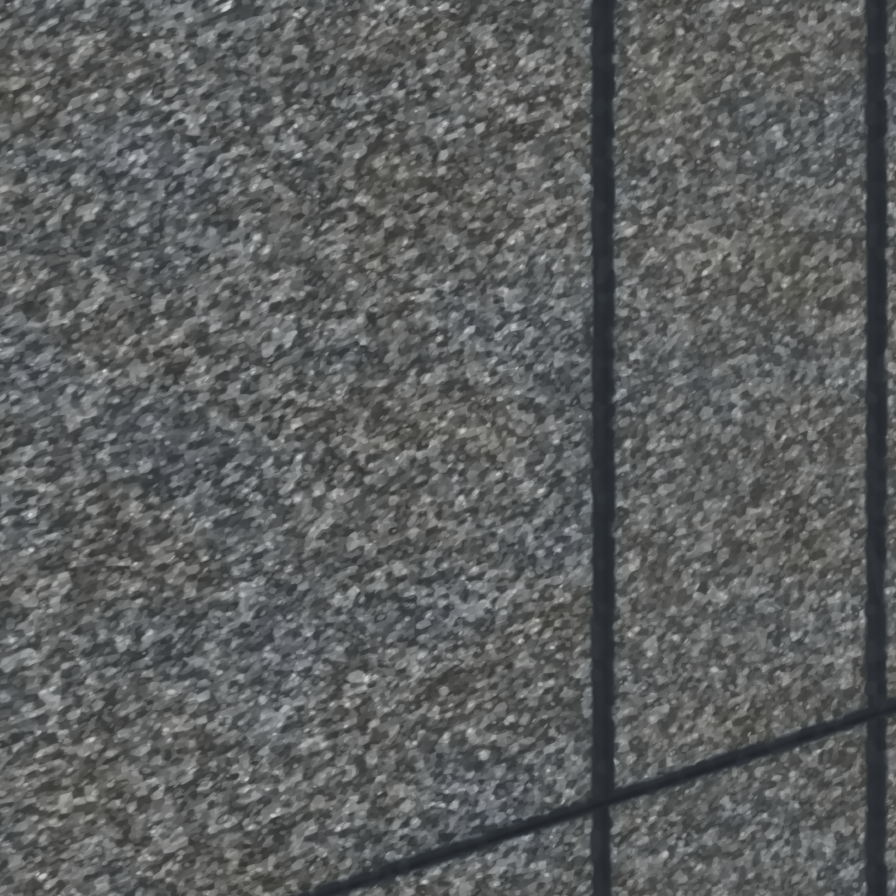
Reproduce this texture procedurally as a three.js fragment shader.

```glsl
varying vec2 vUv;

const vec3 STONE = vec3(0.368, 0.376, 0.376);
const vec3 WARM_TINT = vec3(0.012, 0.003, -0.016);
const vec3 GROOVE = vec3(0.178, 0.194, 0.212);
const vec3 GROOVE_CORE = vec3(0.135, 0.147, 0.162);

vec3 hash3(vec2 cell, float seed) {
  vec3 p = fract(vec3(cell.xyx + seed) * vec3(0.1031, 0.1030, 0.0973));
  p += dot(p, p.yxz + 33.33);
  return fract((p.xxy + p.yzz) * p.zyx);
}

// Layered sines for slow, cloudy variation, about -1 to 1
float clouds(vec2 p) {
  float sum = 0.0;
  float gain = 0.5;
  for (int i = 0; i < 4; i++) {
    sum += gain * sin(p.x + 1.7 * sin(p.y * 0.8)) * cos(p.y + 1.3 * sin(p.x * 0.7));
    p = mat2(1.2, 1.4, -1.4, 1.2) * p + 2.3;
    gain *= 0.65;
  }
  return sum;
}

// Soft cellular noise: every cell holds one grain of random tone
float grains(vec2 p, float seed, float sharpness) {
  vec2 cell = floor(p);
  float toneSum = 0.0;
  float weightSum = 0.0001;
  for (int y = -1; y <= 1; y++) {
    for (int x = -1; x <= 1; x++) {
      vec2 id = cell + vec2(float(x), float(y));
      vec3 rnd = hash3(id, seed);
      vec2 away = p - id - 0.1 - 0.8 * rnd.xy;
      float weight = exp(-sharpness * dot(away, away));
      toneSum += weight * rnd.z * rnd.z;
      weightSum += weight;
    }
  }
  return toneSum / weightSum;
}

// Scattered bright mineral flecks with soft rims
float flecks(vec2 p, float seed, float share) {
  vec2 cell = floor(p);
  float glow = 0.0;
  for (int y = -1; y <= 1; y++) {
    for (int x = -1; x <= 1; x++) {
      vec2 id = cell + vec2(float(x), float(y));
      vec3 rnd = hash3(id, seed);
      vec3 form = hash3(id, seed + 41.0);
      vec2 away = p - id - rnd.xy;
      away.y += (form.x - 0.5) * away.x;
      float radius = mix(0.22, 0.5, form.y);
      float spot = 1.0 - smoothstep(0.35 * radius, radius, length(away));
      glow = max(glow, spot * step(1.0 - share, rnd.z) * mix(0.4, 1.0, form.z));
    }
  }
  return glow;
}

// Coverage of a band around a line, given the distance to it
float band(float dist, float halfWidth, float blur) {
  return 1.0 - smoothstep(halfWidth - blur, halfWidth + blur, abs(dist));
}

// Slanted, foreshortened plane in which the grains lie
vec2 grainPlane(vec2 uv) {
  vec2 p = vec2(uv.x + 0.22 * uv.x * uv.x, uv.y - 0.34 * uv.x);
  p.y += 0.0035 * clouds(uv * 22.0);
  p.x += 0.003 * clouds(uv * 19.0 + 5.0);
  return p;
}

vec3 stone(vec2 uv, vec2 p) {
  float coarse = grains(p * vec2(74.0, 122.0), 7.0, 9.0) - 0.33;
  float fine = grains(p * vec2(135.0, 205.0), 19.0, 8.0) - 0.33;
  float bright = flecks(p * vec2(62.0, 98.0), 53.0, 0.34);
  float mottle = clouds(uv * vec2(17.0, 24.0) + 3.0);
  float contrast = mix(1.05, 0.85, smoothstep(0.5, 0.8, uv.x));
  float relief = 0.27 * coarse + 0.17 * fine + 0.19 * bright;
  float warmth = clouds(uv * vec2(9.0, 13.0) + 8.0);
  return STONE + contrast * relief + 0.022 * mottle + WARM_TINT * warmth;
}

void main() {
  vec2 p = grainPlane(vUv);
  vec3 color = stone(vUv, p);

  // Joints: two upright ones and one rising to the right
  float rough = grains(vUv * vec2(90.0, 80.0), 71.0, 7.0) - 0.33;
  float edge = 0.004 * rough;
  float slant = (vUv.y - 0.327 * (vUv.x - 0.352)) * 0.95;
  float above = smoothstep(-0.005, 0.005, slant);
  float middleX = vUv.x - mix(0.671, 0.673, above);
  float rightX = vUv.x - 0.978;
  float middle = band(middleX + edge, mix(0.0105, 0.0125, above), 0.003);
  float right = band(rightX + edge, 0.0115, 0.003);
  float rising = band(slant + edge, 0.0085, 0.0035);
  float joint = max(max(middle, right), rising);

  // Shaded inside of the joints
  float core = max(band(slant + 0.002, 0.003, 0.004),
                   0.5 * max(band(middleX - 0.004, 0.003, 0.005),
                             band(rightX - 0.003, 0.003, 0.005)));
  vec3 inside = mix(GROOVE, GROOVE_CORE, core) + 0.035 * rough;

  // Faint cool shade beside the joints
  float shade = max(band(middleX, 0.018, 0.012), band(slant, 0.014, 0.01));
  color = mix(color, color * vec3(0.88, 0.91, 0.93), shade);

  gl_FragColor = vec4(mix(color, inside, joint), 1.0);
}
```
